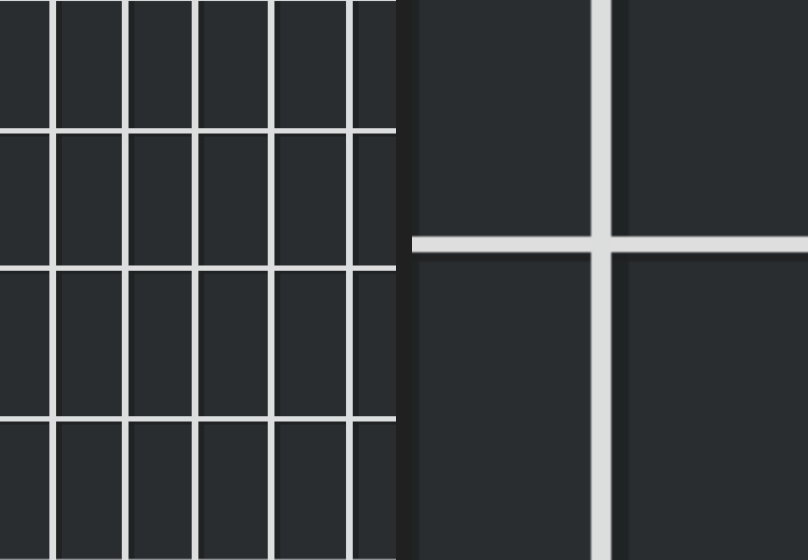
Left: the whole. Right: its middle third, enlarged.
Reproduce this pattern procedurally as a Shadertoy shader.

```glsl
// Dark upright panels in an uneven pale lattice, shaded right of posts and below rails.

const int POST_COUNT = 5;
const int RAIL_COUNT = 3;

// Lattice centres and sizes, in units of canvas height.
const float POST_X[POST_COUNT] = float[](0.0942, 0.2235, 0.3483, 0.4841, 0.6239);
const float RAIL_Y[RAIL_COUNT] = float[](0.2520, 0.5212, 0.7663);
const float POST_HALF = 0.0060;
const float RAIL_HALF = 0.0047;
const float POST_SHADOW = 0.0104;
const float RAIL_SHADOW = 0.0054;
const float TOP_EDGE = 0.0018;
const float BOTTOM_EDGE = 0.0024;

const vec3 PANEL = vec3(0.163, 0.176, 0.184);
const vec3 SHADOW = vec3(0.118, 0.126, 0.133);
const vec3 LATTICE = vec3(0.862, 0.870, 0.872);
const vec3 BASE_EDGE = vec3(0.56, 0.57, 0.58);

float hash(float n) {
    n = fract(n * 0.1031);
    n *= n + 33.33;
    return fract(n * (n + n));
}

// Soft coverage of the interval from lo to hi.
float band(float x, float lo, float hi, float soft) {
    float halfSoft = 0.5 * soft;
    return smoothstep(lo - halfSoft, lo + halfSoft, x)
         * (1.0 - smoothstep(hi - halfSoft, hi + halfSoft, x));
}

// Slight cool or warm drift for each bar.
vec3 barColour(float id) {
    return LATTICE + (hash(id) - 0.5) * vec3(-0.018, 0.002, 0.018);
}

vec3 addShadow(vec3 colour, float amount, float id) {
    return mix(colour, SHADOW, amount * mix(0.8, 1.0, hash(id + 41.0)));
}

void mainImage(out vec4 fragColor, in vec2 fragCoord) {
    vec2 p = fragCoord / iResolution.y;
    float soft = max(0.0024, 1.2 / iResolution.y);
    vec3 colour = PANEL;

    // Shadows beside the posts and under the rails.
    for (int i = 0; i < POST_COUNT; i++) {
        float edge = POST_X[i] + POST_HALF;
        float shade = band(p.x, edge - soft, edge + POST_SHADOW, soft);
        colour = addShadow(colour, shade, float(i));
    }
    for (int i = 0; i < RAIL_COUNT; i++) {
        float edge = RAIL_Y[i] - RAIL_HALF;
        float shade = band(p.y, edge - RAIL_SHADOW, edge + soft, soft);
        colour = addShadow(colour, shade, float(i) + 10.0);
    }

    // Thin borders at the foot and head of the canvas.
    colour = mix(colour, BASE_EDGE, band(p.y, -1.0, BOTTOM_EDGE, soft));
    colour = mix(colour, LATTICE, band(p.y, 1.0 - TOP_EDGE, 2.0, soft));

    // Pale rails, then the wider posts over them.
    for (int i = 0; i < RAIL_COUNT; i++) {
        float cover = band(p.y, RAIL_Y[i] - RAIL_HALF, RAIL_Y[i] + RAIL_HALF, soft);
        colour = mix(colour, barColour(float(i) + 20.0), cover);
    }
    for (int i = 0; i < POST_COUNT; i++) {
        float cover = band(p.x, POST_X[i] - POST_HALF, POST_X[i] + POST_HALF, soft);
        colour = mix(colour, barColour(float(i) + 30.0), cover);
    }

    fragColor = vec4(colour, 1.0);
}
```
